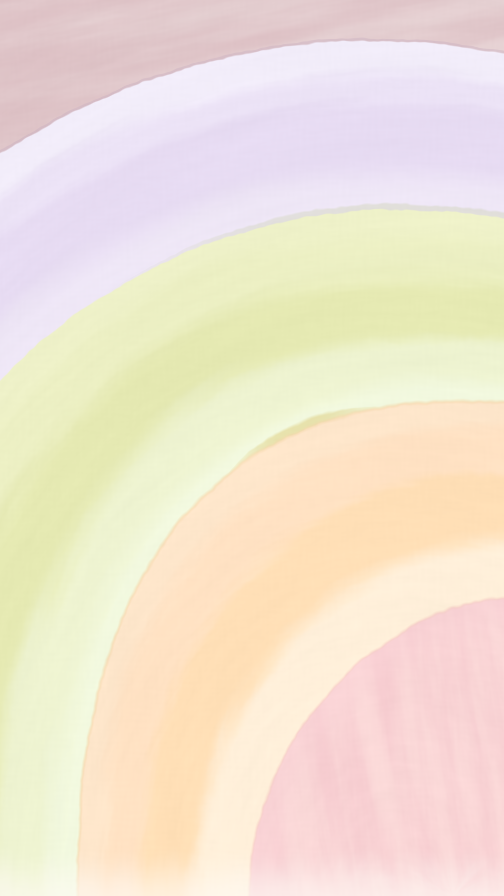
This background is drawn by a WebGL 2 fragment shader. Its source:

```glsl
#version 300 es
precision highp float;
// Pastel watercolour arches with dry brush streaks and soft ragged rims.
uniform vec2 u_resolution;
out vec4 outColor;

vec2 hashGradient(vec2 cell) {
  vec2 h = vec2(dot(cell, vec2(127.1, 311.7)), dot(cell, vec2(269.5, 183.3)));
  return fract(sin(h) * 43758.5) * 2.0 - 1.0;
}

float gradientNoise(vec2 p) {
  vec2 i = floor(p), f = fract(p);
  vec2 u = f * f * f * (f * (f * 6.0 - 15.0) + 10.0);
  vec2 e = vec2(0.0, 1.0);
  float low = mix(dot(hashGradient(i), f), dot(hashGradient(i + e.yx), f - e.yx), u.x);
  float high = mix(dot(hashGradient(i + e.xy), f - e.xy), dot(hashGradient(i + 1.0), f - 1.0), u.x);
  return mix(low, high, u.y);
}

float fbm(vec2 p) {
  float sum = 0.0, gain = 0.6;
  for (int i = 0; i < 4; i++) {
    sum += gain * gradientNoise(p);
    p = p * 2.03 + 7.3;
    gain *= 0.5;
  }
  return sum;
}

// Approximate signed distance to a superellipse, negative inside.
float arch(vec2 p, vec2 center, vec2 radius, float power) {
  vec2 q = pow(abs(p - center) / radius + 1e-4, vec2(power));
  return (pow(q.x + q.y, 1.0 / power) - 1.0) * 0.5 * (radius.x + radius.y);
}

// Position across a band: 0 at its inner rim, 1 at its outer rim.
float across(float inner, float outer) {
  return clamp(inner / max(inner - outer, 0.001), 0.0, 1.0);
}

// Thin line of pigment just outside an edge.
float rim(float d, float width) {
  return smoothstep(width, width * 0.6, d);
}

void main() {
  vec2 p = gl_FragCoord.xy / u_resolution.x;
  float aa = 0.9 / u_resolution.x;

  // Ragged arches, all standing on the lower edge
  float wobble = 0.009 * fbm(p * 9.0) + 0.003 * gradientNoise(p * 55.0);
  float pinkD = arch(p, vec2(1.042, 0.0), vec2(0.549, 0.595), 1.9) + wobble;
  float orangeD = arch(p, vec2(0.937, 0.0), vec2(0.782, 0.981), 2.4) + wobble;
  float greenD = arch(p, vec2(0.799, 0.0), vec2(1.19, 1.362), 2.05) + wobble;
  float lilacD = arch(p, vec2(0.741, 0.0), vec2(1.49, 1.697), 2.0) + wobble;

  // Brush streaks run along the arches
  float angle = atan(p.y, p.x - 0.9);
  float streak = fbm(vec2(angle * 2.2, orangeD * 15.0 + 3.0));
  float bristle = fbm(vec2(angle * 4.0 + 9.0, greenD * 50.0));
  float shift = 0.12 * streak + 0.03 * bristle;

  // Mauve wash in the top corner
  float wash = fbm(vec2(p.x * 2.0, (p.y - 0.2 * p.x) * 16.0));
  vec3 color = mix(vec3(0.865, 0.755, 0.77), vec3(0.905, 0.83, 0.835),
                   smoothstep(-0.35, 0.45, wash + 0.25 * (p.x - 0.4)));
  color = mix(color, vec3(0.80, 0.70, 0.76), 0.5 * rim(lilacD, 0.006));

  // Lilac band, pale at both rims
  float s = across(greenD, lilacD) + shift;
  vec3 lilac = mix(vec3(0.935, 0.905, 0.965), vec3(0.905, 0.86, 0.95), smoothstep(0.1, 0.32, s));
  lilac = mix(lilac, vec3(0.925, 0.89, 0.965), smoothstep(0.58, 0.68, s));
  lilac = mix(lilac, vec3(0.95, 0.93, 0.98), smoothstep(0.74, 0.84, s));
  color = mix(color, lilac, smoothstep(aa, -aa, lilacD));

  // Grey-olive overlap above the green band, thicker towards the crown
  float crown = smoothstep(0.15, 0.6, p.x) * (0.75 + 0.25 * gradientNoise(p * 7.0));
  color = mix(color, vec3(0.855, 0.855, 0.805), 0.9 * crown * rim(greenD, 0.003 + 0.013 * crown));

  // Green band
  s = across(orangeD, greenD) + shift;
  vec3 green = mix(vec3(0.95, 0.975, 0.875), vec3(0.935, 0.955, 0.82), smoothstep(0.04, 0.17, s));
  green = mix(green, vec3(0.90, 0.915, 0.70), smoothstep(0.25, 0.40, s));
  green = mix(green, vec3(0.925, 0.938, 0.765), smoothstep(0.56, 0.72, s));
  green = mix(green, vec3(0.94, 0.95, 0.80), 0.6 * smoothstep(0.82, 0.94, s));
  color = mix(color, green, smoothstep(aa, -aa, greenD));

  // Golden overlap on the shoulder of the orange band
  float shoulder = smoothstep(0.42, 0.56, p.x) * smoothstep(0.80, 0.62, p.x) * step(0.5, p.y);
  color = mix(color, vec3(0.90, 0.87, 0.64), 0.85 * shoulder * rim(orangeD, 0.002 + 0.017 * shoulder));

  // Orange band with a cream inner stroke
  s = across(pinkD, orangeD) + shift;
  vec3 orange = mix(vec3(1.0, 0.94, 0.855), vec3(1.0, 0.875, 0.715), smoothstep(0.24, 0.38, s));
  orange = mix(orange, vec3(1.0, 0.885, 0.765), smoothstep(0.60, 0.68, s));
  orange = mix(orange, vec3(0.995, 0.902, 0.795), smoothstep(0.82, 0.90, s));
  color = mix(color, orange, smoothstep(aa, -aa, orangeD));
  color = mix(color, vec3(0.96, 0.85, 0.68), 0.55 * smoothstep(0.006, 0.0, abs(orangeD)));

  // Pink core with fine upright strokes
  float upright = fbm(vec2((p.x + 0.15 * p.y) * 20.0, p.y * 2.5));
  vec3 pink = mix(vec3(0.965, 0.80, 0.815), vec3(0.985, 0.855, 0.85), smoothstep(-0.4, 0.35, upright));
  pink = mix(pink, vec3(0.975, 0.82, 0.835), 0.6 * smoothstep(-0.09, 0.0, pinkD));
  color = mix(color, pink, smoothstep(aa, -aa, pinkD));
  color = mix(color, vec3(0.965, 0.81, 0.77), 0.5 * smoothstep(0.005, 0.0, abs(pinkD)));

  // Dry streaks, paper weave and fade at the foot
  color += 0.018 * streak + 0.014 * bristle;
  color += 0.006 * (gradientNoise(p * vec2(140.0, 25.0)) + gradientNoise(p * vec2(25.0, 140.0)));
  color = mix(color, vec3(1.0, 0.985, 0.965), 0.6 * smoothstep(0.10, -0.01, p.y + 0.04 * streak));
  outColor = vec4(clamp(color, 0.0, 1.0), 1.0);
}
```
